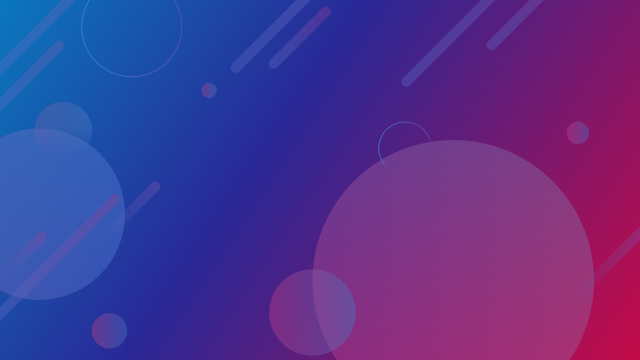
Give the GLSL for this background, as a WebGL 2 fragment shader.

```glsl
#version 300 es
precision highp float;
// Diagonal blue to crimson gradient with translucent discs, thin rings and slanted bars.
uniform vec2 u_resolution;
out vec4 fragColor;

const vec3 ROSE = vec3(0.76, 0.23, 0.52);
const vec3 SKY = vec3(0.26, 0.46, 0.76);

// Antialiased coverage of a signed distance given in canvas heights.
float cover(float d) {
    return clamp(0.5 - d * u_resolution.y, 0.0, 1.0);
}

// Diagonal three-stop backdrop.
vec3 backdrop(vec2 p) {
    float t = 0.408 * p.x + 0.274 * (1.0 - p.y);
    vec3 indigo = vec3(0.16, 0.155, 0.59);
    vec3 cool = mix(vec3(0.04, 0.47, 0.74), indigo, clamp(t / 0.415, 0.0, 1.0));
    return mix(cool, vec3(0.77, 0.04, 0.28), clamp((t - 0.415) / 0.585, 0.0, 1.0));
}

// Disc tinted from one colour to another along a direction.
vec3 disc(vec3 col, vec2 p, vec3 shape, vec2 dir, vec3 from, vec3 to, float alpha) {
    vec2 q = (p - shape.xy) / shape.z;
    vec3 tint = mix(from, to, clamp(0.5 + 0.5 * dot(q, dir), 0.0, 1.0));
    return mix(col, tint, alpha * cover((length(q) - 1.0) * shape.z));
}

// Thin outline, blue on the left and violet on the right.
vec3 ring(vec3 col, vec2 p, vec3 shape, float alpha) {
    vec2 q = p - shape.xy;
    vec3 tint = mix(vec3(0.25, 0.62, 0.86), vec3(0.5, 0.33, 0.7), 0.5 + 0.5 * clamp(q.x / shape.z, -1.0, 1.0));
    return mix(col, tint, alpha * cover(abs(length(q) - shape.z) - 0.0013));
}

// Round-ended 45 degree bar: top end in xy, run in z, rose share at the top in w.
vec3 bar(vec3 col, vec2 p, vec4 shape, float tailAlpha) {
    vec2 q = p - shape.xy;
    float along = clamp(-0.5 * (q.x + q.y) / shape.z, 0.0, 1.0);
    float d = length(q + along * shape.z) - 0.014;
    vec3 tint = mix(vec3(0.36, 0.43, 0.78), vec3(0.56, 0.25, 0.59), shape.w * (1.0 - along));
    return mix(col, tint, mix(0.38, tailAlpha, along) * cover(d));
}

void main() {
    vec2 p = gl_FragCoord.xy / u_resolution.y;
    vec3 col = backdrop(p);

    // Large discs, and the one that dissolves into the left disc
    col = disc(col, p, vec3(0.109, 0.405, 0.238), vec2(1.0, 0.0),
               vec3(0.5, 0.38, 0.72), vec3(0.32, 0.5, 0.84), 0.4);
    col = disc(col, p, vec3(0.176, 0.637, 0.08), vec2(1.0, 0.0),
               vec3(0.43, 0.37, 0.65), vec3(0.3, 0.48, 0.76), 0.42 * smoothstep(0.55, 0.67, p.y));
    col = disc(col, p, vec3(1.259, 0.22, 0.391), vec2(0.7, 0.7),
               vec3(0.75, 0.26, 0.56), vec3(0.51, 0.45, 0.67), 0.41);

    // Small discs
    vec3 dots[4] = vec3[4](vec3(0.868, 0.132, 0.12), vec3(0.304, 0.081, 0.049),
                           vec3(0.581, 0.749, 0.021), vec3(1.605, 0.631, 0.031));
    for (int i = 0; i < 4; i++) {
        col = disc(col, p, dots[i], vec2(1.0, 0.0), ROSE, SKY, 0.43);
    }

    // Rings, the second one fading toward its lower right
    col = ring(col, p, vec3(0.366, 0.926, 0.139), 0.6);
    float fade = smoothstep(-0.6, 0.1, dot(p - vec2(1.125, 0.588), vec2(-0.4, 0.9)) / 0.073);
    col = ring(col, p, vec3(1.125, 0.588, 0.073), 0.6 * fade);

    // Full bars
    vec4 bars[7] = vec4[7](
        vec4(0.22, 1.028, 0.255, 0.2), vec4(0.164, 0.873, 0.19, 0.4),
        vec4(0.868, 1.025, 0.213, 0.2), vec4(0.905, 0.968, 0.145, 1.0),
        vec4(1.384, 1.028, 0.255, 0.2), vec4(1.519, 1.028, 0.153, 0.4),
        vec4(0.319, 0.447, 0.345, 1.0));
    for (int i = 0; i < 7; i++) {
        col = bar(col, p, bars[i], 0.35);
    }

    // Bars with a vanishing tail
    vec4 tails[3] = vec4[3](vec4(0.431, 0.481, 0.153, 0.6), vec4(0.116, 0.343, 0.12, 0.9),
                            vec4(1.806, 0.38, 0.22, 0.6));
    for (int i = 0; i < 3; i++) {
        col = bar(col, p, tails[i], 0.0);
    }

    fragColor = vec4(col, 1.0);
}
```
